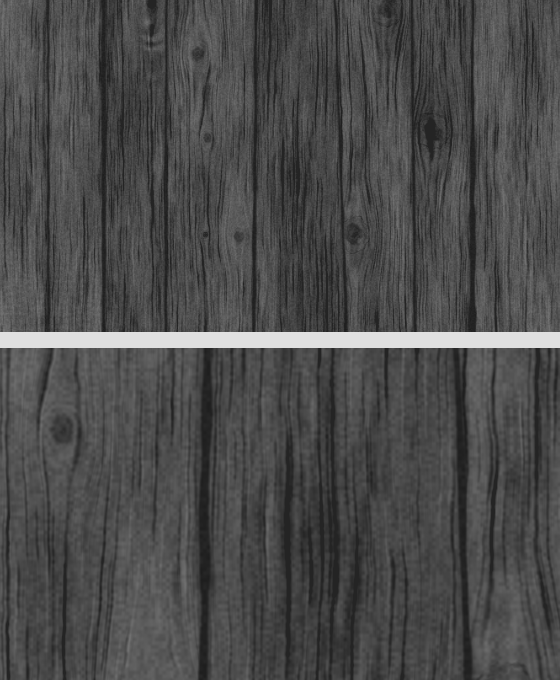
Top, the full canvas; bottom, a detail of the centre.
Give the GLSL for this texture, as a Shadertoy shader.

```glsl
// Eight weathered grey planks standing side by side, split by dark uneven seams.
// Stretched value noise gives fibres and stains, jittered columns give hairline
// cracks; knots push the grain aside. Lengths are in canvas heights.

// Seams: x at the bottom, x at the top, half width at the bottom and at the top.
const vec4 SEAMS[7] = vec4[7](
    vec4(0.145, 0.145, 0.0030, 0.0025), vec4(0.312, 0.311, 0.0050, 0.0060),
    vec4(0.499, 0.500, 0.0035, 0.0030), vec4(0.763, 0.770, 0.0055, 0.0040),
    vec4(1.042, 1.008, 0.0038, 0.0038), vec4(1.248, 1.239, 0.0038, 0.0038),
    vec4(1.421, 1.422, 0.0100, 0.0028));

// Knots: centre and radius.
const vec3 KNOTS[8] = vec3[8](
    vec3(0.592, 0.836, 0.028), vec3(0.625, 0.583, 0.017),
    vec3(1.162, 0.976, 0.036), vec3(1.300, 0.605, 0.038),
    vec3(1.064, 0.294, 0.036), vec3(0.719, 0.287, 0.022),
    vec3(0.618, 0.294, 0.010), vec3(0.454, 0.995, 0.024));

const float PLANK_TONE[8] = float[8](0.330, 0.332, 0.302, 0.338, 0.300, 0.328, 0.330, 0.340);

float hash(vec2 p) {
    vec3 q = fract(p.xyx * 0.1031);
    q += dot(q, q.yzx + 33.33);
    return fract((q.x + q.y) * q.z);
}

float noise(vec2 p) {
    vec2 i = floor(p), f = fract(p);
    f = f * f * (3.0 - 2.0 * f);
    return mix(mix(hash(i), hash(i + vec2(1, 0)), f.x),
               mix(hash(i + vec2(0, 1)), hash(i + vec2(1, 1)), f.x), f.y);
}

float fbm(vec2 p) {
    float sum = 0.0, amp = 0.5;
    for (int i = 0; i < 4; i++) {
        sum += amp * noise(p);
        p = p * 2.03 + 17.7;
        amp *= 0.5;
    }
    return sum / 0.9375;
}

int plankAt(vec2 p) {
    int plank = 0;
    for (int i = 0; i < 7; i++)
        plank += int(step(mix(SEAMS[i].x, SEAMS[i].y, p.y), p.x));
    return plank;
}

// One tapering hairline per column, present only along parts of its length.
float hairlines(vec2 g, float columns, float rows, float halfWidth, float cut, float soft) {
    float x = g.x * columns, id = floor(x);
    float d = abs(fract(x) - 0.25 - 0.5 * hash(vec2(id, columns))) / columns;
    float present = smoothstep(cut, cut + 0.25, noise(vec2(id * 7.3, g.y * rows)));
    return present * (1.0 - smoothstep(0.0, halfWidth * present + soft, d));
}

void mainImage(out vec4 fragColor, in vec2 fragCoord) {
    // The layout is 1.684 heights wide and stretches with the canvas.
    vec2 p = fragCoord / iResolution.xy * vec2(1.684, 1.0);
    float pixel = 1.0 / iResolution.y;
    int plank = plankAt(p);

    // Knots: ragged dark heart, faint rings, and grain bent around them.
    float bend = 0.0, knotShade = 0.0;
    for (int i = 0; i < 8; i++) {
        vec3 knot = KNOTS[i];
        if (plankAt(knot.xy) != plank) continue;
        vec2 d = (p - knot.xy) / knot.z;
        float r = length(d * vec2(1.0, 0.9)) + 0.6 * (fbm(p * 50.0) - 0.5);
        bend += d.x * knot.z * 0.75 * exp(-0.22 * dot(d * d, vec2(1.0, 0.35)));
        knotShade += 0.12 * smoothstep(1.1, 0.3, r)
                   + 0.025 * sin(r * 13.0) * exp(-0.5 * r * r)
                   + 0.07 * smoothstep(0.12, 0.0, abs(r - 1.3)) * step(0.03, knot.z);
    }

    // Grain space: each plank has its own offset and slow waviness.
    vec2 g = vec2(p.x - bend, p.y) + float(plank) * vec2(7.3, 3.1);
    g.x += 0.020 * (fbm(g * vec2(4.0, 3.0)) - 0.5);
    float fibre = fbm(g * vec2(105.0, 7.0));
    float pores = noise(g * vec2(180.0, 30.0));
    float speckle = noise(p * 270.0);
    float stain = fbm(g * vec2(10.0, 2.8) + 40.0);

    float tone = PLANK_TONE[plank];
    tone += 0.20 * (fibre - 0.5) + 0.10 * (pores - 0.5) + 0.07 * (speckle - 0.5);
    tone += 0.13 * (stain - 0.5);

    // Worn dark patches, broken up by fibres and pores.
    float wear = 0.4 * fbm(g * vec2(16.0, 4.0) + 80.0) + 0.35 * fibre + 0.25 * pores;
    tone -= 0.055 * smoothstep(0.51, 0.61, wear);
    vec2 core = (p - vec2(0.93, 0.5)) / vec2(0.07, 0.6);
    tone -= 0.025 * exp(-dot(core, core)) * float(plank == 4);

    // Cracks from long and sparse to short and crowded; stains hold more of them.
    vec2 c = g;
    c.x += 0.004 * noise(g * vec2(20.0, 18.0)) + 0.0015 * noise(g * vec2(40.0, 70.0));
    float dry = 0.25 * (stain - 0.5);
    float soft = max(pixel, 0.0018);
    tone -= 0.15 * hairlines(c, 24.0, 3.5, 0.0022, 0.54 + dry, soft);
    tone -= 0.11 * hairlines(c + 3.7, 58.0, 8.0, 0.0012, 0.52 + 2.0 * dry, soft);
    tone -= 0.08 * hairlines(c + 9.1, 110.0, 17.0, 0.0008, 0.50 + 3.0 * dry, soft);
    tone += 0.05 * hairlines(c + 5.3, 90.0, 13.0, 0.0008, 0.50 - dry, soft);

    // Nested pale arches near the top of the third plank.
    vec2 a = p - vec2(0.458, 0.87);
    float arches = sin(125.0 * (a.y - 12.0 * a.x * a.x) + 12.0 * fbm(p * 13.0));
    float archMask = exp(-dot(a * a, vec2(900.0, 90.0))) * float(plank == 2);
    tone += 0.08 * archMask * arches * (0.3 + fibre + 0.5 * (pores - 0.5));

    // Faint saw marks across the lower left planks.
    float saw = sin(310.0 * p.y + 6.0 * noise(p * vec2(20.0, 9.0)));
    tone += 0.016 * saw * pores * smoothstep(0.45, 0.1, p.y) * float(plank < 2);
    tone -= knotShade * (0.6 + 0.8 * fibre);
    tone = clamp(tone, 0.14, 0.44);

    // Seams: soft shade on the plank edges, then the open gap.
    for (int i = 0; i < 7; i++) {
        vec4 s = SEAMS[i];
        float wobble = 0.005 * (fbm(vec2(p.y * 14.0, float(i) * 5.7)) - 0.5);
        float d = abs(p.x - mix(s.x, s.y, p.y) - wobble);
        float gap = mix(s.z, s.w, p.y) * (0.6 + 0.7 * noise(vec2(p.y * 20.0, float(i) * 3.3)));
        tone *= 1.0 - 0.22 * exp(-max(d - gap, 0.0) / 0.005);
        tone = mix(tone, 0.115 + 0.04 * speckle, 1.0 - smoothstep(gap - soft, gap + soft, d));
    }
    fragColor = vec4(vec3(tone), 1.0);
}
```
